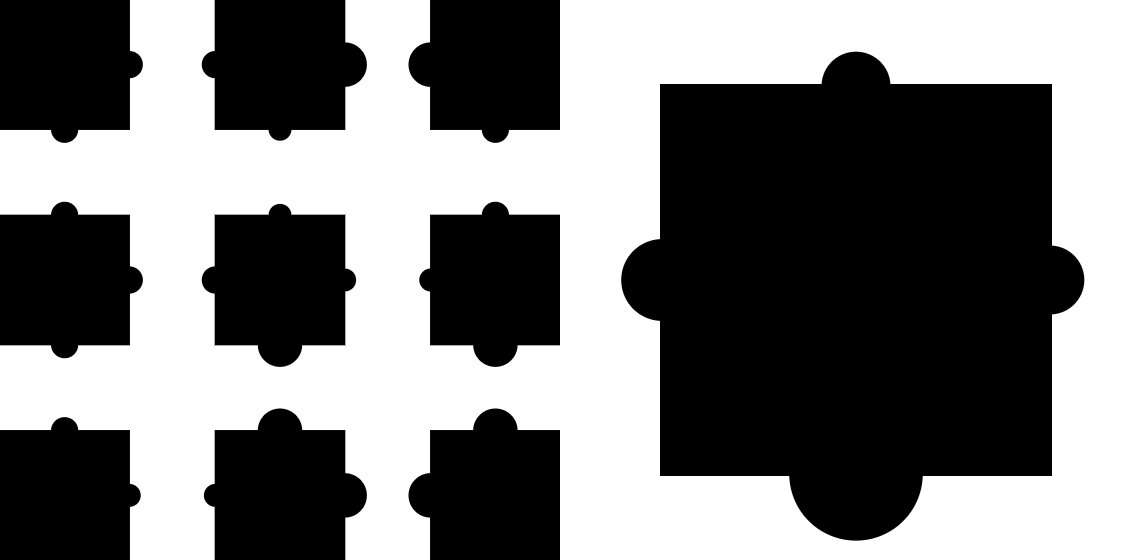
Left, the full canvas; right, a detail of the centre.
Give the GLSL for this pattern, as a Shadertoy shader.

```glsl
// Three by three black square tiles on white, with round knobs on facing sides.
// Each grid cell is folded onto one quadrant; a box and two circles are joined
// as distances, and each knob takes its size from the gap it points into.

const float GRID_UNITS = 13.0;        // canvas height in grid units
const float PITCH = 5.0;              // spacing of tile centres
const float HALF_SIDE = 1.5;          // half a tile, also the first centre
const float OUTLINE = 1.0 / 60.0;     // growth of every shape by its outline
const int TILES = 3;
const int GAPS = TILES - 1;
const vec3 INK = vec3(0.0);
const vec3 PAPER = vec3(1.0);

// Knob radii, two gaps per line of tiles
const float ROW_KNOBS[6] = float[6](  // rows upward, gaps left to right
    0.25, 0.50,
    0.30, 0.25,
    0.30, 0.50);
const float COLUMN_KNOBS[6] = float[6](  // columns rightward, gaps upward
    0.30, 0.30,
    0.50, 0.25,
    0.50, 0.30);

float boxDistance(vec2 p, float halfSide) {
    vec2 q = abs(p) - halfSide;
    return max(q.x, q.y);
}

float circleDistance(vec2 p, vec2 centre, float radius) {
    return length(p - centre) - radius;
}

float tileDistance(vec2 p) {
    vec2 cell = floor((p - HALF_SIDE) / PITCH + 0.5);
    vec2 local = p - HALF_SIDE - PITCH * cell;

    // Gap on the side of the tile that this point lies on
    ivec2 tile = clamp(ivec2(cell), 0, TILES - 1);
    ivec2 gap = clamp(ivec2(cell + step(0.0, local)) - 1, 0, GAPS - 1);
    float sideRadius = ROW_KNOBS[tile.y * GAPS + gap.x];
    float endRadius = COLUMN_KNOBS[tile.x * GAPS + gap.y];

    // Tile body and the two knobs of the folded quadrant
    vec2 folded = abs(local);
    float body = boxDistance(folded, HALF_SIDE);
    float sideKnob = circleDistance(folded, vec2(HALF_SIDE, 0.0), sideRadius);
    float endKnob = circleDistance(folded, vec2(0.0, HALF_SIDE), endRadius);
    return min(body, min(sideKnob, endKnob)) - OUTLINE;
}

void mainImage(out vec4 fragColor, in vec2 fragCoord) {
    float pixel = GRID_UNITS / iResolution.y;
    float coverage = clamp(0.5 - tileDistance(fragCoord * pixel) / pixel, 0.0, 1.0);
    fragColor = vec4(mix(PAPER, INK, coverage), 1.0);
}
```
